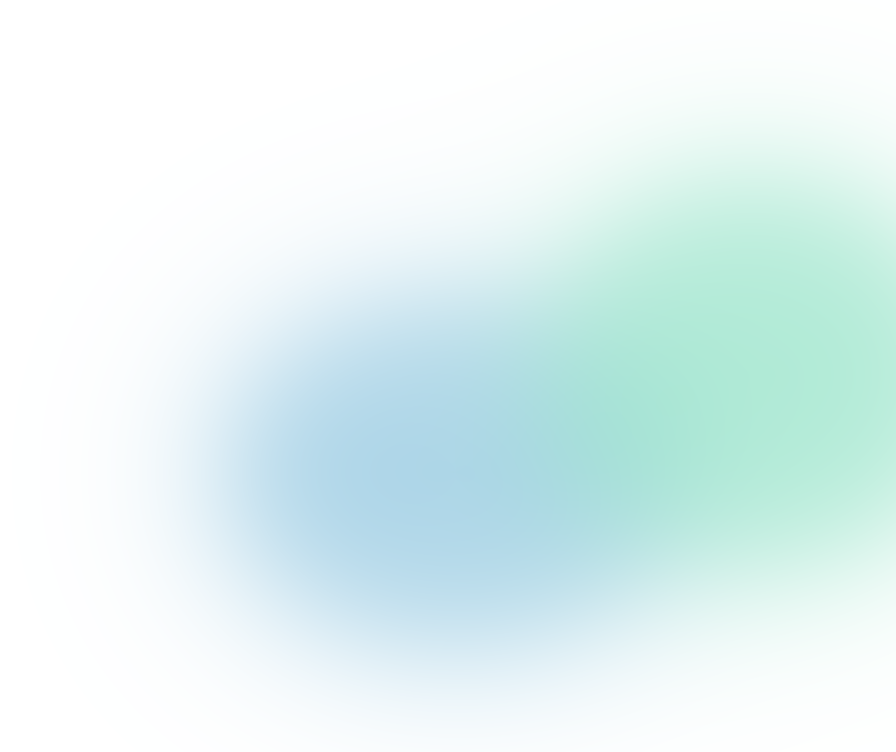
A Shadertoy shader for this background:

```glsl
// Two soft, blurred ellipses, blue at the centre and green at the right, on white.
// Each is an approximate ellipse distance passed through a logistic falloff,
// then laid over the ground as a translucent layer.

#define BLUE_CENTER  vec2(0.605, 0.372)
#define BLUE_RADII   vec2(0.302, 0.233)
#define BLUE_TINT    vec3(0.573, 0.780, 0.880)
#define GREEN_CENTER vec2(1.008, 0.504)
#define GREEN_RADII  vec2(0.287, 0.260)
#define GREEN_TINT   vec3(0.593, 0.893, 0.787)
#define GROUND       vec3(1.0)
#define SOFTNESS     0.0565
#define OPACITY      0.75

// First-order signed distance to an axis-aligned ellipse.
float ellipseDistance(vec2 p, vec2 radii) {
    float level = length(p / radii);
    float slope = length(p / (radii * radii));
    return level * (level - 1.0) / max(slope, 1e-4);
}

// Coverage of a blurred ellipse: one inside, fading to zero outside.
float glow(vec2 p, vec2 center, vec2 radii) {
    // The distance shrinks near the middle, so take the deeper of two estimates.
    vec2 q = p - center;
    float inner = (length(q / radii) - 1.0) * min(radii.x, radii.y);
    float d = min(ellipseDistance(q, radii), inner);
    if (inner > 0.0) d = ellipseDistance(q, radii);
    return 1.0 / (1.0 + exp(d / SOFTNESS));
}

void mainImage(out vec4 fragColor, in vec2 fragCoord) {
    // Canvas height is one unit.
    vec2 p = fragCoord / iResolution.y;

    // Layers, back to front.
    vec3 color = GROUND;
    color = mix(color, BLUE_TINT, OPACITY * glow(p, BLUE_CENTER, BLUE_RADII));
    color = mix(color, GREEN_TINT, OPACITY * glow(p, GREEN_CENTER, GREEN_RADII));

    fragColor = vec4(color, 1.0);
}
```
